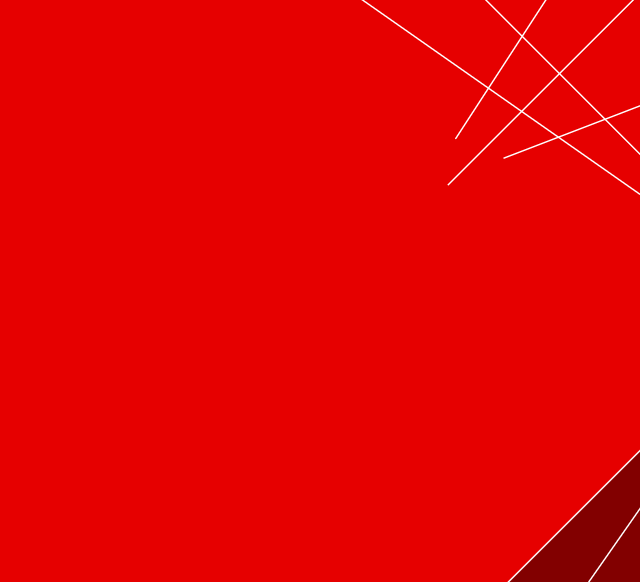
This background is drawn by a Shadertoy shader. Its source:

```glsl
// Flat red background with thin crossing white lines and a dark red lower right corner.

const vec3 RED = vec3(0.902, 0.0, 0.0);
const vec3 DARK_RED = vec3(0.51, 0.0, 0.0);
const vec3 LINE_COLOR = vec3(1.0);
const float LINE_HALF_WIDTH = 0.00125; // in canvas heights

// Line ends as fractions of the canvas: start.xy, end.xy
const int LINE_COUNT = 7;
const int CORNER_EDGE = 0; // the line that bounds the dark corner
const vec4 LINES[LINE_COUNT] = vec4[](
    vec4(0.7682, -0.0287, 1.0260, 0.2543),
    vec4(0.9017, -0.0287, 1.0182, 0.1547),
    vec4(0.5404, 1.0201, 1.0260, 0.6461),
    vec4(0.7331, 1.0287, 1.0260, 0.7063),
    vec4(0.8698, 1.0287, 0.7122, 0.7622),
    vec4(1.0156, 1.0287, 0.7005, 0.6827),
    vec4(1.0260, 0.8291, 0.7878, 0.7285)
);

float segmentDistance(vec2 p, vec2 a, vec2 b) {
    vec2 ap = p - a, ab = b - a;
    return length(ap - ab * clamp(dot(ap, ab) / dot(ab, ab), 0.0, 1.0));
}

// Signed distance to the line through a and b, negative on its right
float sideDistance(vec2 p, vec2 a, vec2 b) {
    vec2 along = normalize(b - a);
    return dot(p - a, vec2(-along.y, along.x));
}

// Smooth coverage of a shape whose inside is negative
float coverage(float dist, float pixel) {
    return clamp(0.5 - dist / pixel, 0.0, 1.0);
}

void mainImage(out vec4 fragColor, in vec2 fragCoord) {
    float pixel = 1.0 / iResolution.y;
    vec2 p = fragCoord * pixel;
    vec4 scale = vec4(iResolution.x * pixel, 1.0, iResolution.x * pixel, 1.0);

    // Dark corner
    vec4 edge = LINES[CORNER_EDGE] * scale;
    float corner = coverage(sideDistance(p, edge.xy, edge.zw), pixel);
    vec3 color = mix(RED, DARK_RED, corner);

    // White lines
    for (int i = 0; i < LINE_COUNT; i++) {
        vec4 line = LINES[i] * scale;
        float dist = segmentDistance(p, line.xy, line.zw) - LINE_HALF_WIDTH;
        color = mix(color, LINE_COLOR, coverage(dist, pixel));
    }

    fragColor = vec4(color, 1.0);
}
```
